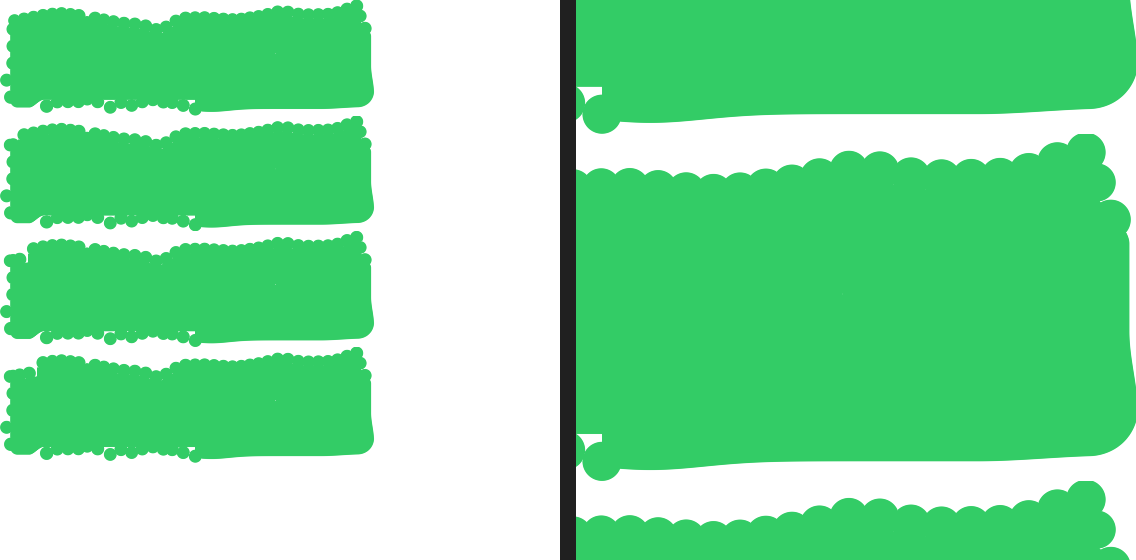
Left, the full canvas; right, a detail of the centre.
Reproduce this pattern procedurally as a Shadertoy shader.

```glsl
// Four stacked green bands with scalloped borders on a white ground.
// Each band joins a wavy body with loops of round bumps along its edges;
// one more bump in the upper left corner is worn down on every next band.

const float CANVAS = 768.0;      // design units across the canvas
const float ROW_PITCH = 158.7;
const float ROWS = 4.0;
const float BUMP_RADIUS = 9.0;
const vec3 GREEN = vec3(0.2, 0.8, 0.4);
const vec3 WHITE = vec3(1.0);

float hash11(float n) {
    n = fract(n * 0.1031);
    n *= n + 33.33;
    return fract(n * (n + n));
}

// Bell curve used to shape the hand-drawn edges
float bell(float x, float center, float width) {
    float t = (x - center) / width;
    return exp(-t * t);
}

// Intersection of two half spaces with a rounded corner
float roundMax(float a, float b, float radius) {
    vec2 u = max(vec2(a, b) + radius, 0.0);
    return min(max(a, b), -radius) + length(u);
}

float bump(vec2 p, vec2 center, float seed) {
    return length(p - center) - BUMP_RADIUS - 0.5 * (hash11(seed) - 0.5);
}

// Height of the bump centers along the top, y pointing down
float topCurve(float x) {
    return 30.3 - 0.023 * x
        - 9.5 * bell(x, 80.0, 45.0) + 8.0 * bell(x, 118.0, 5.0)
        + 6.5 * bell(x, 180.0, 32.0) + 14.0 * bell(x, 219.0, 20.0)
        + 4.0 * bell(x, 322.0, 30.0) - 5.5 * bell(x, 386.0, 20.0)
        - 11.0 * bell(x, 492.0, 22.0);
}

// Height of the bump centers along the bottom
float bottomCurve(float x) {
    return 139.5 + 6.0 * bell(x, 64.0, 8.0) - 4.0 * bell(x, 120.0, 7.0)
        + 8.0 * bell(x, 153.0, 8.0) + 5.0 * bell(x, 180.0, 8.0)
        - 3.0 * bell(x, 209.0, 7.0) + 10.0 * bell(x, 268.0, 20.0);
}

// Smooth lower edge of the body
float bodyBottom(float x) {
    float left = mix(147.5, 137.0, smoothstep(40.0, 60.0, x));
    float right = 149.5 + 4.0 * bell(x, 290.0, 35.0)
        - 2.5 * smoothstep(440.0, 500.0, x);
    return x < 268.0 ? left : right;
}

float bodyDistance(vec2 p, float row) {
    float wornWidth = 12.0 + 13.0 * row;
    float top = topCurve(p.x) + (p.x < wornWidth ? 17.0 : 5.0);
    float rightEdge = mix(490.0, 509.0, smoothstep(20.0, 50.0, p.y))
        + 4.0 * smoothstep(90.0, 128.0, p.y);
    float below = p.y - bodyBottom(p.x);
    float d = roundMax(p.x - rightEdge, below, 22.0);
    d = max(d, roundMax(14.0 - p.x, below, 10.0));
    return max(d, top - p.y);
}

float topBumps(vec2 p, float row) {
    float d = CANVAS;
    for (float i = 0.0; i < 37.0; i++) {
        float x = 20.0 + 13.03 * i;
        x -= 8.0 * bell(x, 155.0, 45.0) + 4.5 * bell(x, 372.0, 40.0);
        vec2 wear = i < row ? vec2(-6.0, 12.0) : vec2(0.0);
        d = min(d, bump(p, vec2(x, topCurve(x)) + wear, i));
    }
    // Two bumps turning down the right corner
    for (float i = 0.0; i < 2.0; i++)
        d = min(d, bump(p, vec2(494.0 + 6.5 * i, 22.0 + 17.0 * i), i));
    return d;
}

float bottomBumps(vec2 p) {
    float d = CANVAS;
    for (float i = 0.0; i < 15.0; i++) {
        float x = 64.0 + 14.57 * i;
        x -= 4.0 * bell(x, 130.0, 12.0) + 3.5 * bell(x, 245.0, 12.0);
        d = min(d, bump(p, vec2(x, bottomCurve(x)), i + 50.0));
    }
    return d;
}

float leftBumps(vec2 p) {
    float d = CANVAS;
    for (float i = 0.0; i < 5.0; i++) {
        float y = 40.0 + 23.3 * i;
        float x = 18.0 - 9.0 * bell(y, 111.0, 12.0) - 3.0 * bell(y, 133.0, 8.0);
        d = min(d, bump(p, vec2(x, y), i + 80.0));
    }
    return d;
}

float bandDistance(vec2 p, float row) {
    float d = min(bodyDistance(p, row), topBumps(p, row));
    d = min(d, min(bottomBumps(p), leftBumps(p)));
    return max(d, 0.1 - length(p - vec2(378.0, 73.0))); // pinhole
}

void mainImage(out vec4 fragColor, in vec2 fragCoord) {
    float unit = CANVAS / min(iResolution.x, iResolution.y);
    vec2 p = vec2(fragCoord.x, iResolution.y - fragCoord.y) * unit;
    float row = floor(p.y / ROW_PITCH);
    vec2 local = vec2(p.x, p.y - row * ROW_PITCH);
    float d = row < ROWS ? bandDistance(local, row) : CANVAS;
    float ink = 1.0 - smoothstep(-0.6 * unit, 0.6 * unit, d);
    fragColor = vec4(mix(WHITE, GREEN, ink), 1.0);
}
```
